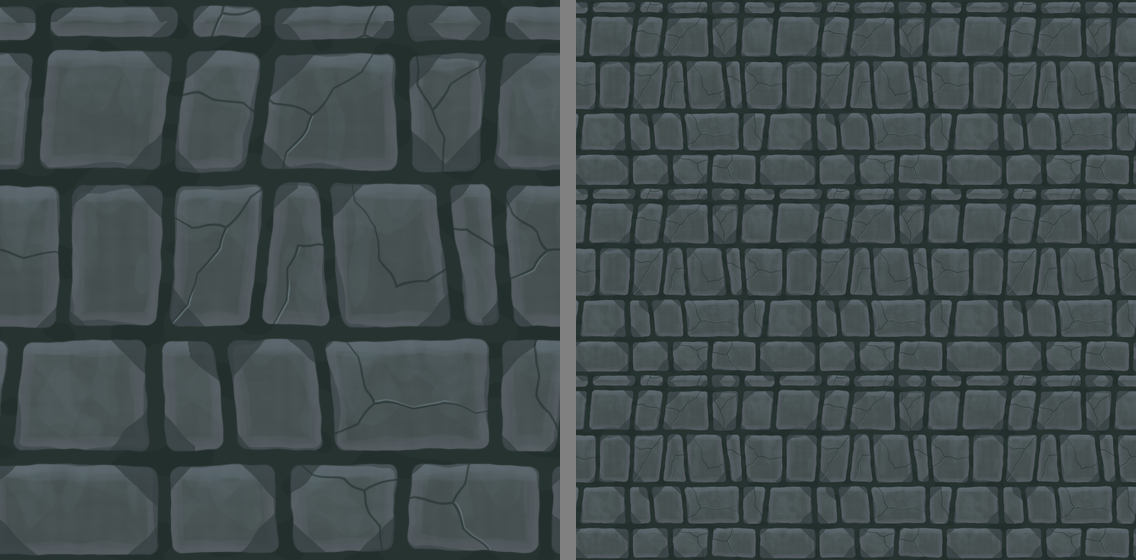
Left, the tile; right, the same tile 3 across and 3 down.
Give the GLSL for this texture, as a Shadertoy shader.

```glsl
// Hand-painted wall of grey slate blocks with dark joints, chips and cracks; tiles in both directions.
#define ROWS 4.0
#define GAP 0.0105
#define ROUNDING 0.018
#define SLANT 0.26
#define JITTER 0.55
#define WARP 0.010
#define RIM_WIDTH 0.0075
#define CHIP 0.075
#define CRACK_WIDTH 0.0021
#define CRACK_SHARE 0.6
#define SEED 3.0

const float TAU = 6.2831853;
const vec3 JOINT = vec3(0.15, 0.20, 0.19);
const vec3 SHADOW = vec3(0.21, 0.25, 0.26);
const vec3 STONE = vec3(0.285, 0.325, 0.328);
const vec3 RIM = vec3(0.345, 0.37, 0.40);
const vec3 LIGHT = vec3(0.38, 0.445, 0.47);

vec2 hash2(vec2 p) {
    vec3 q = fract(p.xyx * vec3(0.1031, 0.1030, 0.0973));
    q += dot(q, q.yzx + 33.33);
    return fract((q.xx + q.yz) * q.zy);
}

float corner(vec2 cell, vec2 offset, vec2 f, vec2 period) {
    float angle = TAU * hash2(mod(cell + offset, period) + 71.0).x;
    return dot(vec2(cos(angle), sin(angle)), f - offset);
}

// Gradient noise that wraps after "period" cells
float noise(vec2 p, vec2 period, vec2 shift) {
    p = p * period + shift;
    vec2 i = floor(p), f = p - i, u = f * f * f * (f * (f * 6.0 - 15.0) + 10.0);
    float low = mix(corner(i, vec2(0, 0), f, period), corner(i, vec2(1, 0), f, period), u.x);
    float high = mix(corner(i, vec2(0, 1), f, period), corner(i, vec2(1, 1), f, period), u.x);
    return mix(low, high, u.y);
}

// Courses grow taller towards the top
float rowEdge(float i) {
    return i / ROWS - 0.095 * sin(0.5 * TAU * fract(i / ROWS));
}

// Slanted upright joint number k of a course with n stones
float upright(float k, float row, float n, float dy) {
    vec2 h = hash2(vec2(mod(k, n), row * 7.0 + SEED)) - 0.5;
    return (k + JITTER * h.x) / n + SLANT * h.y * dy;
}

float below(float edge, float value, float blur) {
    return 1.0 - smoothstep(edge - blur, edge + blur, value);
}

// Two or three kinked rays from one junction: distance to the crack and to its lit lip
vec2 crack(vec2 q, vec2 size, vec2 id) {
    q -= size * 0.5 * (hash2(id + 20.0) - 0.5);
    float turn = TAU * hash2(id + 30.0).x;
    vec2 dist = vec2(1.0);
    for (int i = 0; i < 3; i++) {
        vec2 h = hash2(id + 40.0 + 5.0 * float(i));
        if (i == 2 && h.y < 0.4) continue;
        float angle = turn + 2.1 * float(i) + h.x - 0.5;
        vec2 dir = vec2(cos(angle), sin(angle));
        float along = dot(q, dir);
        float side = dot(q, vec2(-dir.y, dir.x));
        side += 0.03 * min(max(along, 0.0) * 20.0, 1.0) * (abs(fract(along * 9.0 + h.x) - 0.5) - 0.25);
        dist.x = min(dist.x, along > 0.0 ? abs(side) + 0.006 * along : length(q));
        if (i == 0 && along > 0.0) dist.y = abs(side - 0.003);
    }
    return dist;
}

void mainImage(out vec4 fragColor, in vec2 fragCoord) {
    vec2 uv = fragCoord / iResolution.xy;
    float px = 1.0 / min(iResolution.x, iResolution.y);

    // Hand-drawn wobble of all joints
    vec2 p = uv + WARP * vec2(noise(uv, vec2(5), vec2(0)), noise(uv, vec2(4), vec2(2.3)));
    p += 0.003 * vec2(noise(uv, vec2(19), vec2(0)), noise(uv, vec2(17), vec2(5.7)));

    // Course, then stone within it
    float course = -1.0;
    for (float i = 0.0; i <= ROWS; i++) course += step(rowEdge(i), p.y);
    float lo = rowEdge(course), hi = rowEdge(course + 1.0);
    float row = mod(course, ROWS), n = 6.0 - abs(row - 2.0);
    float x = p.x + 0.37 * row, dy = p.y - 0.5 * (lo + hi);
    float k = floor(x * n);
    k += step(upright(k, row, n, dy), x) + step(upright(k + 1.0, row, n, dy), x) - 1.0;
    float left = upright(k, row, n, dy), right = upright(k + 1.0, row, n, dy);
    vec2 id = vec2(mod(k, n), row + SEED);

    // Some stones of the tallest course carry a low cap stone
    vec2 h = hash2(id + 9.0);
    if (row > 2.5 && h.x < 0.6) {
        float split = mix(lo, hi, 0.72 + 0.06 * h.y);
        if (p.y > split) { lo = split; id.y += 10.0; } else hi = split;
    }
    vec2 size = vec2(right - left, hi - lo);
    vec2 q = vec2(x, p.y) - 0.5 * vec2(left + right, lo + hi);
    h = hash2(id + 15.0);

    // Rounded block: inside distance is positive
    vec2 inset = 0.5 * size - abs(q) - GAP - 0.005 * h;
    vec2 bend = max(ROUNDING - inset, 0.0);
    float d = ROUNDING - length(bend) + max(min(inset.x, inset.y) - ROUNDING, 0.0);
    d += 0.002 * noise(uv, vec2(37), vec2(0));

    // Broad translucent brush strokes
    vec3 color = STONE * (0.97 + 0.06 * h.x);
    float height = q.y / size.y;
    for (float i = 0.0; i < 3.0; i++) {
        vec2 shift = 9.0 * h + 3.7 * i;
        float blot = noise(uv, vec2(9.0 + 3.0 * i, 7.0), shift);
        float dab = noise(uv, vec2(13, 21.0 - 4.0 * i), shift.yx);
        float reach = RIM_WIDTH * (i + 1.0);
        color = mix(color, RIM, 0.34 * below(reach, d + 0.010 * blot, 0.0025));
        color = mix(color, LIGHT, 0.24 * below(reach * 1.2, inset.y + 0.012 * dab, 0.003) * step(0.0, q.y));
        color = mix(color, LIGHT, 0.13 * smoothstep(0.20, 0.25, blot + 0.5 * height));
        color = mix(color, STONE * 0.93, 0.22 * smoothstep(0.10, 0.15, dab - 0.3 * height) * step(reach, d));
    }
    color += 0.014 * noise(uv, vec2(46, 7), 9.0 * h) + 0.008 * noise(uv, vec2(8, 60), 7.0 * h);

    // Chipped corners and shadow strokes along the edges
    float rough = noise(uv, vec2(23), vec2(1.4));
    float chance = hash2(id + 50.0 + 3.0 * step(0.0, q.x) + 7.0 * step(0.0, q.y)).x;
    float chip = inset.x + inset.y - CHIP * chance * chance + 0.008 * rough;
    float stroke = d - 0.022 * noise(uv, vec2(7), 5.0 * h) + 0.003 * rough;
    color = mix(color, SHADOW, 0.75 * below(0.0, chip, 0.0015));
    color = mix(color, SHADOW, 0.55 * below(0.0, stroke, 0.0015));

    // Cracks with a lit lip
    if (hash2(id + 60.0).x < CRACK_SHARE) {
        vec2 line = crack(q + 0.004 * rough, size, id);
        float lit = smoothstep(-0.15, 0.2, noise(uv, vec2(11), 4.0 * h)) * step(0.4, h.y);
        color = mix(color, LIGHT * 1.12, 0.75 * lit * below(0.0014, line.y, px));
        color = mix(color, JOINT, 0.72 * below(CRACK_WIDTH, line.x, px));
    }

    // Dark joints
    vec3 mortar = JOINT * (1.0 - 0.08 * smoothstep(0.05, 0.10, noise(uv, vec2(10, 14), vec2(0))));
    color = mix(mortar, color, smoothstep(-px, px, d));
    fragColor = vec4(color, 1.0);
}
```
